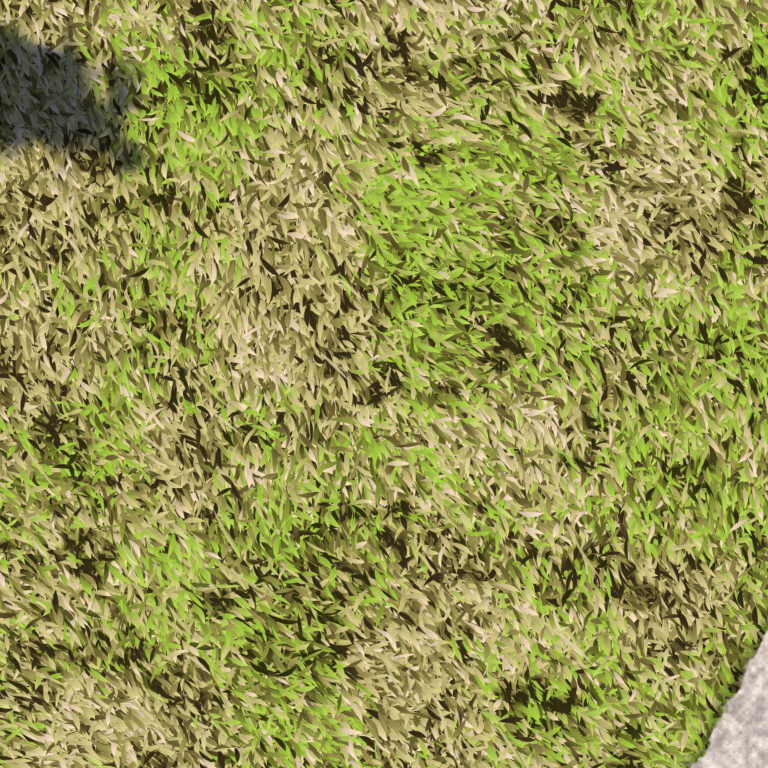
Reproduce this texture procedurally as a three.js fragment shader.

```glsl
// Sunlit, dry summer lawn: many layers of short tapered blades, one per jittered
// grid cell, are painted over dark soil. Slow noise steers lean, tone and
// greenness; a cast shadow and a worn stone corner finish the scene.

varying vec2 vUv;

const vec3 DARK  = vec3(0.20, 0.17, 0.08);
const vec3 BROWN = vec3(0.41, 0.38, 0.18);
const vec3 OLIVE = vec3(0.58, 0.56, 0.29);
const vec3 PALE  = vec3(0.77, 0.75, 0.47);
const vec3 GREEN = vec3(0.68, 0.74, 0.32);
const vec3 STRAW = vec3(0.88, 0.82, 0.66);
const vec3 STONE = vec3(0.82, 0.77, 0.74);
const vec3 GREEN_TINT = vec3(0.91, 1.03, 0.74);
const vec3 DRY_TINT   = vec3(1.03, 0.99, 1.06);
const vec3 SHADE_TINT = vec3(0.34, 0.38, 0.48);

const int   LAYERS = 10;
const float CELLS = 50.0;                        // blades across the canvas
const vec2  HALF_LENGTH = vec2(0.008, 0.0185);   // shortest, longest
const vec2  HALF_WIDTH  = vec2(0.0019, 0.0039);  // thinnest, widest
const float SOFTNESS = 0.0013;
const float LEAN = -0.92;                        // main blade angle, radians
const float STALK_CELLS = 13.0;
const float STALK_CHANCE = 0.22;

vec3 hash3(vec2 p) {
  vec3 q = fract(p.xyx * vec3(0.1031, 0.1030, 0.0973));
  q += dot(q, q.yxz + 33.33);
  return fract((q.xxy + q.yzz) * q.zyx);
}

float noise(vec2 p) {
  vec2 i = floor(p);
  vec2 f = fract(p);
  f = f * f * (3.0 - 2.0 * f);
  vec2 e = vec2(0.0, 1.0);
  return mix(mix(hash3(i).x, hash3(i + e.yx).x, f.x),
             mix(hash3(i + e.xy).x, hash3(i + e.yy).x, f.x), f.y);
}

float fbm(vec2 p) {
  return 0.55 * noise(p) + 0.29 * noise(p * 2.1 + 17.3) + 0.16 * noise(p * 4.3 + 41.7);
}

// Coverage of a bent, tapered blade; x = alpha, y = position from root to tip (-1..1)
vec2 blade(vec2 p, float angle, vec2 halfSize, float bend) {
  vec2 axis = vec2(cos(angle), sin(angle));
  float s = dot(p, axis) / halfSize.x;
  float across = dot(p, vec2(-axis.y, axis.x)) + bend * halfSize.x * s * s;
  float d = abs(across) - halfSize.y * (1.0 - s * s);
  return vec2(1.0 - smoothstep(-SOFTNESS, SOFTNESS, d), clamp(s, -1.0, 1.0));
}

// Tone 0..1 runs from soil shadow to bleached straw
vec3 grassColor(float tone, float green) {
  vec3 c = mix(DARK, BROWN, smoothstep(0.05, 0.13, tone));
  c = mix(c, OLIVE, smoothstep(0.18, 0.32, tone));
  c = mix(c, mix(PALE, GREEN, green), smoothstep(0.40, 0.55, tone));
  c = mix(c, STRAW, smoothstep(0.82, 0.95, tone) * (1.0 - 0.6 * green));
  return c * mix(DRY_TINT, GREEN_TINT, green);
}

vec3 lawn(vec2 uv) {
  float patchGreen = fbm(uv * 6.0 + 3.7);
  float patchTone = fbm(uv * 11.0 + 61.2);
  float hollow = smoothstep(0.63, 0.80, fbm(uv * vec2(13.0, 17.0) + 88.4));
  float flow = LEAN + 1.3 * (noise(uv * 5.0 + 29.1) - 0.5);
  vec3 col = mix(DARK, BROWN, noise(uv * 70.0));

  // Dense short blades
  for (int k = 0; k < LAYERS; k++) {
    float layer = float(k);
    float cells = CELLS + 0.37 * layer;
    vec2 grid = uv * cells + layer * vec2(7.31, 3.77);
    for (int j = -1; j <= 1; j++) {
      for (int i = -1; i <= 1; i++) {
        vec2 cell = floor(grid) + vec2(float(i), float(j));
        vec3 a = hash3(cell + layer * 71.0 + 5.0);
        vec3 b = hash3(cell + layer * 37.0 + 211.0);
        vec3 c = hash3(cell + layer * 53.0 + 433.0);
        float turn = 2.0 * a.z - 1.0;
        float angle = flow + 0.45 * turn + 1.0 * turn * turn * turn;
        vec2 size = vec2(mix(HALF_LENGTH.x, HALF_LENGTH.y, b.x),
                         mix(HALF_WIDTH.x, HALF_WIDTH.y, b.y));
        vec2 hit = blade((grid - cell - a.xy) / cells, angle, size, 0.5 * (c.x - 0.5));
        float tone = b.z + 0.55 * (patchTone - 0.5) - 0.45 * hollow;
        float green = smoothstep(0.48, 0.64, patchGreen + 0.5 * (c.y - 0.5));
        vec3 tint = grassColor(clamp(tone, 0.0, 1.0), green) * (1.0 + 0.14 * hit.y);
        col = mix(col, tint, hit.x);
      }
    }
  }

  // Sparse long dry stalks
  vec2 grid = uv * STALK_CELLS;
  for (int j = -1; j <= 1; j++) {
    for (int i = -1; i <= 1; i++) {
      vec2 cell = floor(grid) + vec2(float(i), float(j));
      vec3 a = hash3(cell + 607.0);
      vec3 b = hash3(cell + 809.0);
      vec2 size = vec2(mix(0.02, 0.042, b.x), 0.0022);
      vec2 hit = blade((grid - cell - a.xy) / STALK_CELLS, LEAN + 0.8 * (a.z - 0.5), size, 0.2 * (b.y - 0.5));
      col = mix(col, mix(PALE, STRAW, b.y), 0.85 * hit.x * step(b.z, STALK_CHANCE));
    }
  }
  return col;
}

void main() {
  vec2 uv = vUv;
  vec3 col = lawn(uv);

  // Ragged shadow at the upper left
  vec2 q = (uv - vec2(0.05, 0.87)) / vec2(0.15, 0.085);
  q.y += 0.45 * q.x;
  float shade = 1.0 - smoothstep(0.55, 1.15, length(q) + 1.1 * (fbm(uv * 24.0) - 0.5));
  col *= mix(vec3(1.0), SHADE_TINT, shade);

  // Speckled stone at the lower right
  float edge = dot(uv - vec2(0.915, 0.02), vec2(0.88, -0.47)) + 0.022 * (fbm(uv * 45.0) - 0.5);
  vec3 stone = STONE * (0.72 + 0.56 * fbm(uv * 110.0));
  col *= 1.0 - 0.35 * smoothstep(-0.02, 0.0, edge);
  col = mix(col, stone, smoothstep(-0.002, 0.003, edge));

  gl_FragColor = vec4(clamp(col, 0.0, 1.0), 1.0);
}
```
